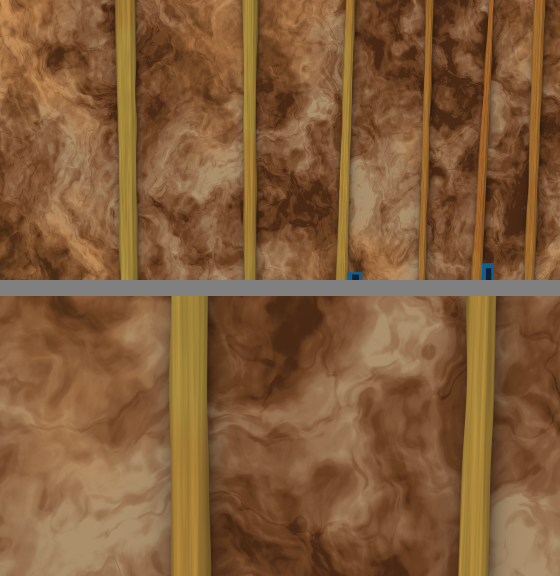
Top: the whole. Bottom: its middle third, enlarged.
Write a WebGL 2 fragment shader that draws this texture.

```glsl
#version 300 es
precision highp float;
// Wall of brown fibre insulation between six leaning timber studs.

uniform vec2 u_resolution;
out vec4 outColor;

const int STUDS = 6;
// Per stud: shift of the foot, half width at the top, half width at the foot.
const vec3 STUD_SHAPE[STUDS] = vec3[STUDS](
  vec3(0.013, 0.036, 0.031), vec3(0.0, 0.026, 0.020), vec3(-0.031, 0.016, 0.022),
  vec3(-0.029, 0.013, 0.013), vec3(-0.055, 0.010, 0.020), vec3(-0.039, 0.021, 0.018));

const vec3 WOOL_DEEP = vec3(0.29, 0.16, 0.08);
const vec3 WOOL_DARK = vec3(0.42, 0.25, 0.13);
const vec3 WOOL_MID = vec3(0.51, 0.34, 0.22);
const vec3 WOOL_LIGHT = vec3(0.59, 0.44, 0.31);
const vec3 WOOL_PALE = vec3(0.67, 0.56, 0.42);
const vec3 WOOL_WARM = vec3(0.60, 0.38, 0.19);
const vec3 WOOD_YELLOW = vec3(0.65, 0.53, 0.23);
const vec3 WOOD_ORANGE = vec3(0.62, 0.38, 0.16);
const vec3 BOX_BLUE = vec3(0.08, 0.37, 0.56);
const vec3 BOX_INSIDE = vec3(0.05, 0.13, 0.19);

float hash(vec2 p) {
  return fract(sin(dot(p, vec2(127.1, 311.7))) * 43758.5453);
}

float noise(vec2 p) {
  vec2 i = floor(p), f = fract(p);
  f = f * f * (3.0 - 2.0 * f);
  return mix(mix(hash(i), hash(i + vec2(1, 0)), f.x),
             mix(hash(i + vec2(0, 1)), hash(i + vec2(1, 1)), f.x), f.y);
}

float fbm(vec2 p) {
  float sum = 0.0, amp = 0.5;
  for (int i = 0; i < 5; i++) {
    sum += amp * noise(p);
    p = mat2(1.6, 1.2, -1.2, 1.6) * p + 7.3;
    amp *= 0.5;
  }
  return sum / 0.97;
}

vec2 swirl(vec2 p) {
  return vec2(fbm(p), fbm(p + vec2(31.4, 17.9))) - 0.5;
}

// Curled tufts, pale strands and dark creases, coloured by depth.
vec3 wool(vec2 p, float seed) {
  vec2 q = p + seed * vec2(3.7, 5.1);
  vec2 curl = swirl(q * 4.0);
  float tufts = fbm(q * vec2(7.0, 5.0) + 4.0 * curl);
  float strands = 1.0 - abs(2.0 * fbm(q * vec2(14.0, 6.0) + 6.0 * curl.yx) - 1.0);
  float creases = abs(fbm(q * vec2(9.0, 7.0) + 5.0 * curl + 40.0) - 0.5);
  float fuzz = fbm(q * vec2(75.0, 50.0) + 14.0 * curl);
  float tone = 0.49 + 1.45 * (tufts - 0.5) + 0.55 * (strands - 0.8) + 0.28 * (fuzz - 0.5);
  tone += 0.5 * (fbm(q * 2.3 + 9.0) - 0.5) - 0.13 * (1.0 - smoothstep(0.0, 0.05, creases));
  tone += 0.07 - 0.065 * p.x;
  vec3 color = mix(WOOL_DEEP, WOOL_DARK, smoothstep(0.05, 0.28, tone));
  color = mix(color, WOOL_MID, smoothstep(0.26, 0.48, tone));
  color = mix(color, WOOL_LIGHT, smoothstep(0.46, 0.66, tone));
  color = mix(color, WOOL_PALE, smoothstep(0.64, 0.90, tone));
  float warmth = smoothstep(0.35, 0.7, fbm(p * 2.5 + 3.0) + 0.16 - 0.17 * p.x);
  return mix(color, WOOL_WARM * (0.55 + 0.85 * tone), 0.6 * warmth);
}

// Timber with long grain and a darker right face; s runs -1 to 1 across.
vec3 wood(float s, float y, float index) {
  float grain = fbm(vec2(s * 5.0 + index * 9.0, y * 3.0));
  float fine = noise(vec2(s * 12.0 + index * 5.0, y * 14.0));
  float stain = smoothstep(0.5, 0.75, noise(vec2(index * 4.3, y * 5.0)));
  float aging = smoothstep(1.5, 3.2, index) * 0.75 + 0.3 * stain;
  vec3 color = mix(WOOD_YELLOW, WOOD_ORANGE, clamp(aging, 0.0, 1.0));
  color *= 0.82 + 0.26 * grain + 0.1 * fine;
  return color * (1.0 - 0.16 * smoothstep(0.35, 0.5, s) - 0.2 * smoothstep(0.8, 1.0, abs(s)));
}

// Spacing closes up towards the right, as seen at an angle.
float studTop(float k) {
  return 0.448 + k * (0.4925 - 0.0495 * k + 0.00205 * k * k);
}

float boxDistance(vec2 p, vec2 center, vec2 halfSize) {
  vec2 d = abs(p - center) - halfSize;
  return max(d.x, d.y);
}

vec3 paint(vec3 base, vec3 color, float dist, float px) {
  return mix(base, color, 1.0 - smoothstep(-px, px, dist));
}

void main() {
  float px = 0.75 / u_resolution.y;
  vec2 p = gl_FragCoord.xy / u_resolution.y;

  // Find the nearest stud and the bay that holds this point.
  float bay = 0.0, studIndex = 0.0, side = 0.0, halfWidth = 1.0, dist = 10.0;
  for (int i = 0; i < STUDS; i++) {
    vec3 shape = STUD_SHAPE[i];
    float k = float(i);
    float offset = p.x - studTop(k) - shape.x * (1.0 - p.y);
    float w = mix(shape.z, shape.y, p.y);
    float d = abs(offset) - w + 0.007 * (noise(vec2(k * 8.0 + sign(offset), p.y * 9.0)) - 0.5);
    bay += step(0.0, offset);
    if (d < dist) { dist = d; studIndex = k; side = offset; halfWidth = w; }
  }

  // Wool with contact shadow, then the timber.
  vec3 color = wool(p, bay);
  color *= 1.0 - (side > 0.0 ? 0.42 : 0.25) * exp(-max(dist, 0.0) / 0.012);
  color = paint(color, wood(side / halfWidth, p.y, studIndex), dist, px);

  // Two blue outlet boxes at the foot of the wall.
  for (int i = 0; i < 2; i++) {
    float k = float(i);
    vec2 center = vec2(1.267 + 0.475 * k, 0.0);
    vec2 size = vec2(0.027 - 0.006 * k, 0.028 + 0.032 * k);
    color = paint(color, BOX_BLUE, boxDistance(p, center, size), px);
    color = paint(color, BOX_INSIDE, boxDistance(p, center + vec2(0.003, 0.0), size * vec2(0.45, 0.7)), px);
  }
  outColor = vec4(color, 1.0);
}
```
